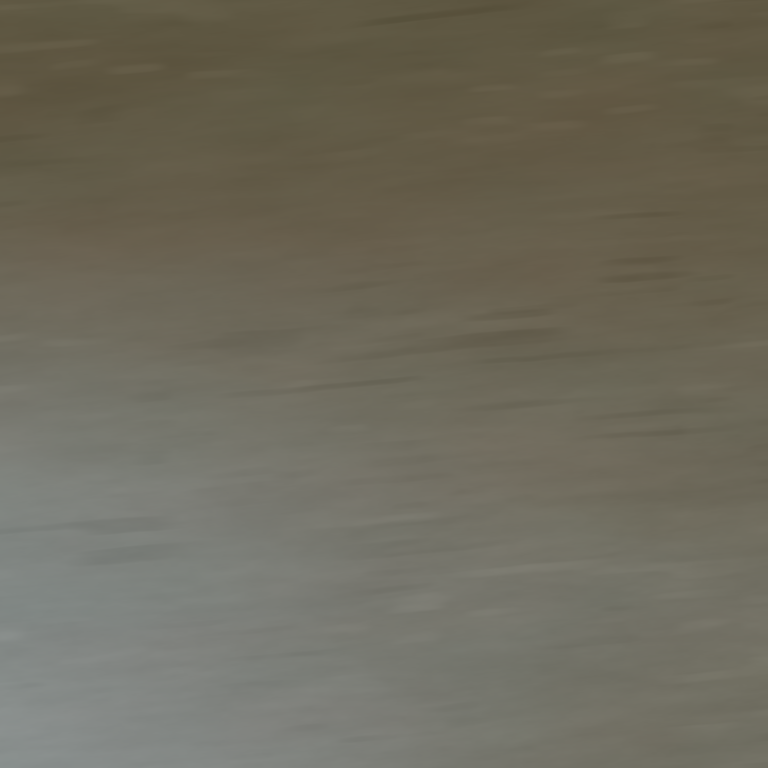
Write a WebGL 1 fragment shader that draws this texture.

```glsl
precision highp float;
// Dull brushed surface: warm shade above, cool sheen at lower left, faint tilted streaks.

uniform vec2 u_resolution;

const vec3 SHADE_BROWN = vec3(0.372, 0.340, 0.258);
const vec3 WARM_TAUPE  = vec3(0.407, 0.378, 0.309);
const vec3 MID_GREY    = vec3(0.442, 0.432, 0.381);
const vec3 COOL_GREY   = vec3(0.475, 0.483, 0.455);
const vec3 SHEEN_BLUE  = vec3(0.525, 0.550, 0.543);
const vec3 TINT_SHIFT  = vec3(0.012, -0.006, -0.004); // red against green

const float SLOPE = 0.085;          // rise of the streaks to the right
const float SHEEN_RIGHT = 0.52;     // sheen left over at the right edge
const float WANDER = 0.13;          // unevenness of the sheen
const float BROAD_CONTRAST = 0.036;
const float FINE_CONTRAST = 0.026;
const float GRAIN_CONTRAST = 0.010;
const float DARK_SCRATCH = 0.030;
const float LIGHT_SCRATCH = 0.026;

float hash(vec2 p) {
  p = fract(p * vec2(0.1031, 0.1137));
  p += dot(p, p.yx + 33.33);
  return fract((p.x + p.y) * p.x * 17.31);
}

float noise(vec2 p) {
  vec2 cell = floor(p);
  vec2 f = fract(p);
  f = f * f * f * (f * (f * 6.0 - 15.0) + 10.0);
  float low = mix(hash(cell), hash(cell + vec2(1.0, 0.0)), f.x);
  float high = mix(hash(cell + vec2(0.0, 1.0)), hash(cell + 1.0), f.x);
  return mix(low, high, f.y);
}

// Layered noise, centred on zero
float fbm(vec2 p) {
  float sum = 0.0;
  float weight = 0.5;
  for (int i = 0; i < 4; i++) {
    sum += weight * (noise(p) - 0.5);
    p = p * 2.03 + vec2(17.3, 41.7);
    weight *= 0.5;
  }
  return sum;
}

// Sparse thin marks, broken up by a slower mask
float scratches(vec2 p, vec2 scale, float seed) {
  float mark = smoothstep(0.66, 0.98, noise(p * scale + seed));
  float mask = smoothstep(0.45, 0.80, noise(p * vec2(4.0, 11.0) + seed * 1.7));
  return mark * mask;
}

vec3 ramp(float t) {
  vec3 color = mix(SHADE_BROWN, WARM_TAUPE, smoothstep(0.0, 0.33, t));
  color = mix(color, MID_GREY, clamp((t - 0.27) / 0.25, 0.0, 1.0));
  color = mix(color, COOL_GREY, clamp((t - 0.50) / 0.23, 0.0, 1.0));
  return mix(color, SHEEN_BLUE, clamp((t - 0.72) / 0.26, 0.0, 1.0));
}

void main() {
  vec2 uv = gl_FragCoord.xy / u_resolution;

  // Coordinates along the brushing, slightly bent
  vec2 p = vec2(uv.x, uv.y - SLOPE * uv.x) + 3.0;
  p.y += 0.016 * fbm(uv * vec2(3.0, 5.0) + 8.0);

  // Soft sheen
  float fall = 1.0 - smoothstep(0.10, 1.05, uv.y);
  float sheen = fall * mix(1.0, SHEEN_RIGHT, smoothstep(-0.15, 1.05, uv.x));
  sheen += WANDER * fbm(p * vec2(1.8, 7.0));
  vec3 color = ramp(sheen);

  // Streaks from broad bands to fine grain
  float tone = BROAD_CONTRAST * fbm(p * vec2(3.0, 17.0) + 5.0);
  tone += FINE_CONTRAST * fbm(p * vec2(9.0, 60.0) + 23.0);
  tone += GRAIN_CONTRAST * fbm(p * vec2(45.0, 130.0) + 61.0) * (0.5 + fall);

  // Isolated dark and light marks
  tone -= DARK_SCRATCH * scratches(p, vec2(6.0, 85.0), 11.0);
  tone -= 0.5 * DARK_SCRATCH * scratches(p, vec2(15.0, 95.0), 37.0);
  tone += LIGHT_SCRATCH * scratches(p, vec2(11.0, 75.0), 73.0);

  // Faint reddish and greenish patches
  float patchTint = fbm(p * vec2(3.5, 9.0) + 90.0);
  color += tone + TINT_SHIFT * patchTint * 1.6;
  gl_FragColor = vec4(color, 1.0);
}
```
